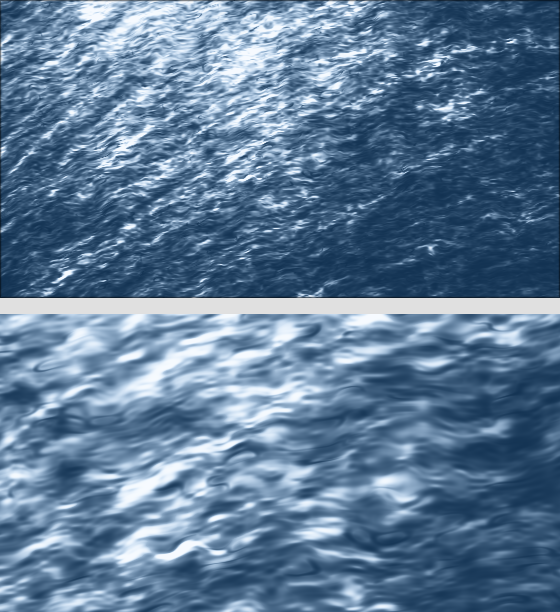
Top, the full canvas; bottom, a detail of the centre.
A Shadertoy shader for this texture:

```glsl
#define SUN_POS vec2(0.62, 1.0)
#define SUN_FALLOFF vec2(1.4, 1.5)
#define SHADE_LEVEL -3.1
#define SUN_GAIN 3.6
#define SWELL_GAIN 0.95
#define RIPPLE_GAIN 1.1
#define CREASE_DEPTH 1.3
#define GLINT_GAIN 1.3
#define WATER_TINT vec3(0.0, 0.125, 0.25)
#define FRAME_WIDTH 0.007

float hash(vec2 cell) {
    return fract(sin(dot(cell, vec2(127.1, 311.7))) * 43758.5453);
}

// Smooth value noise from -1 to 1
float noise(vec2 p) {
    vec2 cell = floor(p);
    vec2 f = fract(p);
    f = f * f * (3.0 - 2.0 * f);
    float low = mix(hash(cell), hash(cell + vec2(1.0, 0.0)), f.x);
    float high = mix(hash(cell + vec2(0.0, 1.0)), hash(cell + 1.0), f.x);
    return 2.0 * mix(low, high, f.y) - 1.0;
}

// Shears the plane along wave fronts that flatten towards the right
vec2 alongFronts(vec2 p, float steepness) {
    return vec2(p.x, p.y - steepness * (1.2 - 0.25 * p.x) * p.x);
}

vec2 drift(vec2 p) {
    return vec2(noise(p + 3.7), noise(p + 41.3));
}

// Sun glare fading away from its centre at the top
float glare(vec2 p) {
    vec2 d = p - SUN_POS;
    return SHADE_LEVEL + SUN_GAIN * exp(-dot(d * d, SUN_FALLOFF));
}

// Broad diagonal swell
float swellAt(vec2 p) {
    vec2 s = alongFronts(p, 0.85);
    return 0.75 * noise(s * vec2(5.0, 16.0))
         + 0.65 * noise(s * vec2(11.0, 36.0) + 17.0)
         + 0.35 * noise(p * 4.0 + 9.0);
}

// Ripples that get flatter as they get finer
float ripplesAt(vec2 p) {
    vec2 frequency = vec2(18.0, 55.0);
    float steepness = 0.5;
    float sum = 0.0;
    for (int i = 0; i < 4; i++) {
        float weight = i < 3 ? 0.55 + 0.1 * float(i) : 0.5;
        sum += weight * noise(alongFronts(p, steepness) * frequency + 13.0 * float(i));
        frequency *= 1.65;
        steepness *= 0.65;
    }
    return sum;
}

// Short thin dark dashes
float creaseAt(vec2 p) {
    vec2 r = alongFronts(p, 0.2) * vec2(32.0, 105.0);
    float line = 1.0 - smoothstep(0.0, 0.4, abs(noise(r + 53.0)));
    return line * max(noise(r * 0.7 + 87.0), 0.0);
}

float waves(vec2 p) {
    vec2 q = p + 0.012 * drift(p * 9.0) + 0.004 * drift(p * 34.0);
    float swell = swellAt(q);
    float ripple = ripplesAt(q);
    float glint = max(swell, 0.0) * max(ripple, 0.0);
    return SWELL_GAIN * swell + RIPPLE_GAIN * ripple
         + GLINT_GAIN * glint - CREASE_DEPTH * creaseAt(q);
}

vec3 waterColor(float light) {
    return min(light + WATER_TINT * (1.0 - pow(light, 4.0)), 1.0);
}

void mainImage(out vec4 fragColor, in vec2 fragCoord) {
    vec2 p = fragCoord / iResolution.y;
    vec2 size = iResolution.xy / iResolution.y;

    // Soft exposure keeps deep blue shade and white glare
    float exposure = exp(glare(p) + waves(p));
    float light = 0.065 + 0.9 * (1.0 - exp(-exposure));
    vec3 color = waterColor(light);

    // Thin dark rim
    vec2 margin = min(p, size - p);
    float rim = smoothstep(0.0, FRAME_WIDTH, min(margin.x, margin.y));
    fragColor = vec4(color * mix(0.45, 1.0, rim), 1.0);
}
```
